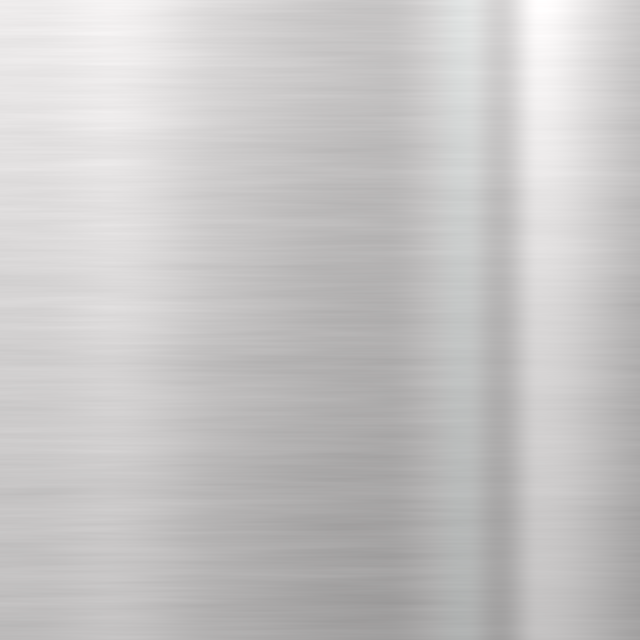
Write a three.js fragment shader that draws this texture.

```glsl
// Brushed steel sheet: vertical bands of reflected light over fine horizontal grain.
// The bands are a sum of smooth ramps across, dimmed toward the bottom;
// the grain is gradient noise stretched along x, summed over octaves.

varying vec2 vUv;

const float LEFT_LEVEL = 0.825;       // brightness at the left edge, mid height
const float FLOOR_LIGHT = 0.895;      // light factor at the bottom edge
const float LIGHT_SLOPE = 0.19;       // linear gain toward the top
const float LIGHT_CURVE = 0.045;      // extra gain near the top
const vec2 GRAIN_SCALE = vec2(1.6, 24.0);
const vec2 GRAIN_GROWTH = vec2(1.5, 1.85);
const float GRAIN_AMOUNT = 0.028;
const int GRAIN_OCTAVES = 5;
const vec3 STEEL_TINT = vec3(1.006, 0.997, 0.997);
const vec3 COOL_TINT = vec3(0.992, 1.004, 1.002);

vec2 randomGradient(vec2 cell) {
  float h = fract(sin(dot(cell, vec2(127.1, 311.7))) * 43758.55);
  float angle = 6.28319 * h;
  return vec2(cos(angle), sin(angle));
}

float gradientNoise(vec2 p) {
  vec2 cell = floor(p);
  vec2 f = fract(p);
  vec2 u = f * f * f * (f * (f * 6.0 - 15.0) + 10.0);
  vec2 e = vec2(1.0, 0.0);
  float a = dot(randomGradient(cell), f);
  float b = dot(randomGradient(cell + e.xy), f - e.xy);
  float c = dot(randomGradient(cell + e.yx), f - e.yx);
  float d = dot(randomGradient(cell + e.xx), f - e.xx);
  return mix(mix(a, b, u.x), mix(c, d, u.x), u.y);
}

float bell(float x, float center, float width) {
  float t = (x - center) / width;
  return exp(-t * t);
}

// Reflected light across the sheet at mid height
float bands(float x) {
  float v = LEFT_LEVEL;
  v += 0.022 * smoothstep(0.05, 0.18, x);   // broad left glow
  v -= 0.060 * smoothstep(0.16, 0.35, x);
  v -= 0.098 * smoothstep(0.20, 0.60, x);   // dark centre
  v += 0.083 * smoothstep(0.60, 0.725, x);  // narrow sheen
  v -= 0.066 * smoothstep(0.73, 0.778, x);  // dark groove
  v += 0.142 * smoothstep(0.782, 0.842, x); // bright right stripe
  v -= 0.165 * smoothstep(0.845, 1.04, x);
  return v;
}

// Long streaks, finer and shorter with each octave
float grain(vec2 p) {
  float sum = 0.0;
  float weight = 0.7;
  vec2 scale = GRAIN_SCALE;
  for (int i = 0; i < GRAIN_OCTAVES; i++) {
    sum += weight * gradientNoise(p * scale + 17.3 * float(i));
    scale *= GRAIN_GROWTH;
    weight = 0.55;
  }
  return sum;
}

void main() {
  float x = vUv.x;
  float y = vUv.y;

  // Bands under light falling from above
  float light = FLOOR_LIGHT + LIGHT_SLOPE * y + LIGHT_CURVE * y * y;
  float value = bands(x) * light;

  // Hot spots along the top edge
  float topGlow = smoothstep(0.55, 1.0, y);
  value += topGlow * (0.035 * bell(x, 0.85, 0.05) + 0.03 * bell(x, 0.76, 0.05));

  // Grain is softer inside the bright right stripe
  float strength = GRAIN_AMOUNT * (1.0 - 0.4 * bell(x, 0.82, 0.12));
  value += strength * grain(vUv);

  vec3 tint = mix(STEEL_TINT, COOL_TINT, bell(x, 0.72, 0.035));
  gl_FragColor = vec4(clamp(value * tint, 0.0, 1.0), 1.0);
}
```
